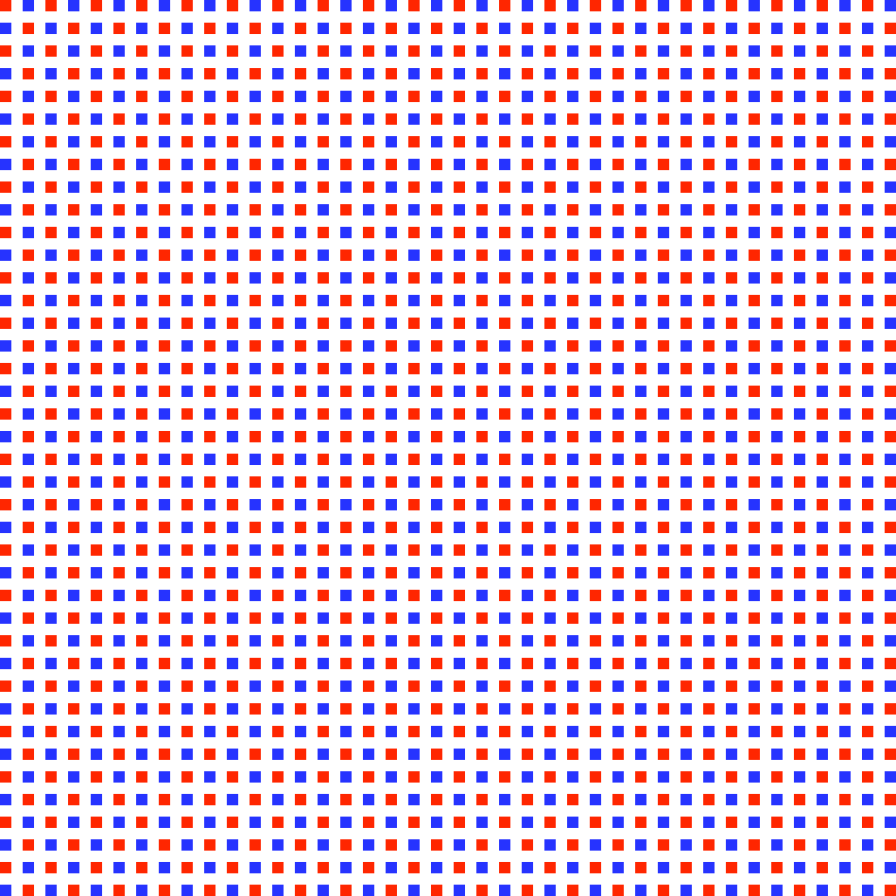
A Shadertoy shader for this pattern:

```glsl
#define SQUARES 40.0      // squares along the canvas height
#define SIDE 1.0          // side of a square, in grid units
#define PITCH 2.0         // distance between square centres, in grid units
#define PAPER vec3(1.0)
#define RED vec3(1.0, 0.15, 0.0)
#define BLUE vec3(0.15, 0.20, 1.0)

// Pixel coverage of an axis-aligned square centred on the origin
float squareCoverage(vec2 p, float side, float pixel) {
    vec2 edge = abs(p) - 0.5 * side;
    vec2 cover = clamp(0.5 - edge / pixel, 0.0, 1.0);
    return cover.x * cover.y;
}

void mainImage(out vec4 fragColor, in vec2 fragCoord) {
    // The grid starts and ends on a full square
    float units = (SQUARES - 1.0) * PITCH + SIDE;
    float pixel = units / iResolution.y;
    vec2 p = fragCoord * pixel - 0.5 * SIDE;

    // Nearest square and position relative to its centre
    vec2 cell = floor(p / PITCH + 0.5);
    vec2 local = p - cell * PITCH;

    // Colours alternate like a checkerboard
    float parity = mod(cell.x + cell.y, 2.0);
    vec3 ink = mix(BLUE, RED, parity);

    fragColor = vec4(mix(PAPER, ink, squareCoverage(local, SIDE, pixel)), 1.0);
}
```
